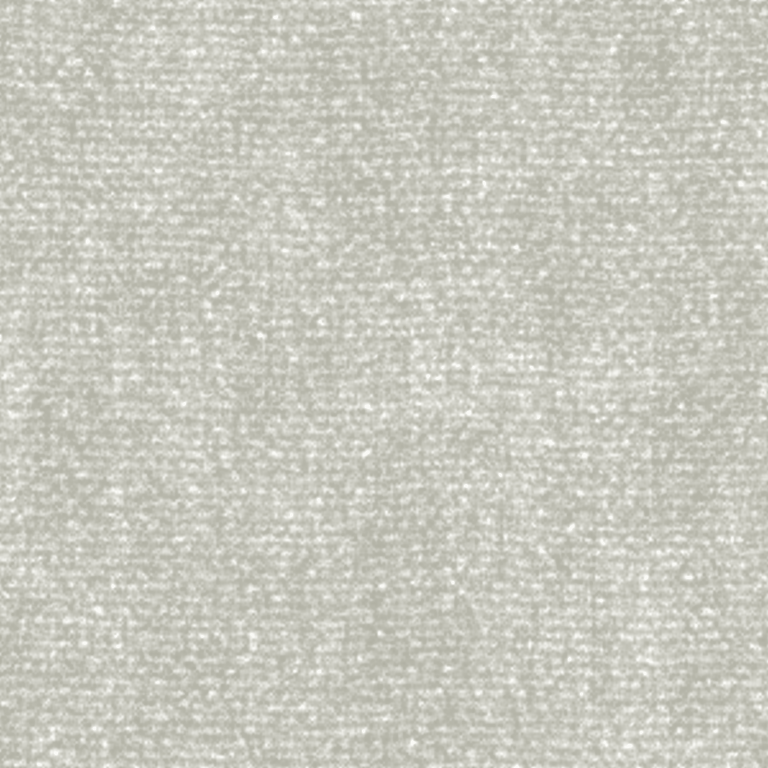
Write a three.js fragment shader that draws this texture.

```glsl
// Pale sage chenille cloth: fuzzy horizontal rows of small stitches with worn, glinting patches.
#define ROWS 63.0
#define COLUMNS 90.0
#define ROW_WANDER 0.5
#define PILE_CONTRAST 0.78
#define FIBRE_CONTRAST 1.05
#define PATCH_CONTRAST 0.25
#define STREAK_CONTRAST 0.20
#define GLINT_STRENGTH 1.0
#define MEAN_TONE 0.43
#define SHADE_COLOUR vec3(0.70, 0.70, 0.650)
#define LIGHT_COLOUR vec3(0.90, 0.90, 0.874)

varying vec2 vUv;

float hash(vec2 p) {
  return fract(sin(dot(p, vec2(127.1, 311.7))) * 43758.5453);
}

float noise(vec2 p) {
  vec2 cell = floor(p);
  vec2 f = fract(p);
  f = f * f * (3.0 - 2.0 * f);
  float low = mix(hash(cell), hash(cell + vec2(1.0, 0.0)), f.x);
  float high = mix(hash(cell + vec2(0.0, 1.0)), hash(cell + vec2(1.0, 1.0)), f.x);
  return mix(low, high, f.y);
}

float fbm(vec2 p) {
  float sum = 0.0;
  float weight = 0.5;
  for (int i = 0; i < 4; i++) {
    sum += weight * noise(p);
    p = p * 2.03 + 17.3;
    weight *= 0.5;
  }
  return sum / 0.9375;
}

// Soft tufts on a jittered grid: x is the pile height, y the small glints.
vec2 stitches(vec2 p) {
  vec2 home = floor(p);
  vec2 result = vec2(0.0);
  for (int j = -1; j <= 1; j++) {
    for (int i = -1; i <= 1; i++) {
      vec2 cell = home + vec2(float(i), float(j));
      float rx = hash(cell);
      float ry = hash(cell + 37.2);
      float bright = hash(cell + 71.9);
      vec2 d = p - cell - 0.5 - (vec2(rx, ry) - 0.5) * vec2(0.65, 0.28);
      d.y -= d.x * (rx + ry - 0.95) * 0.35;
      vec2 tuft = d * vec2(1.6 + 0.7 * ry, 2.75);
      result.x += (0.45 + 0.6 * bright) * exp(-dot(tuft, tuft));

      // A bright thread end, off the centre of its tuft and tilted
      vec2 g = d - (vec2(ry, bright) - 0.5) * 0.6;
      g.x += g.y * (rx - 0.5) * 2.0;
      g *= vec2(4.6, 5.0);
      result.y += pow(hash(cell + 113.5), 6.0) * exp(-dot(g, g));
    }
  }
  return result;
}

void main() {
  vec2 uv = vUv;

  // Rows that wander gently and loosen at the scale of a stitch
  vec2 weave = uv * vec2(COLUMNS, ROWS);
  weave.y += ROW_WANDER * (2.0 * noise(uv * vec2(5.0, 3.0)) + 0.5 * noise(uv * vec2(40.0, 34.0)));
  weave.x += 0.8 * noise(uv * vec2(9.0, 22.0) + 5.7);
  vec2 tufts = stitches(weave);

  // Broad worn patches, vertical streaks and horizontal slubs
  float patches = fbm(uv * vec2(7.5, 6.0) + 21.4) - 0.5;
  float streaks = noise(vec2(uv.x * 30.0, uv.y * 5.0) + 8.3) - 0.5;
  float slubs = noise(vec2(uv.x * 11.0, weave.y * 0.8) + 43.1) - 0.5;

  // Fine mottled fibres, strongest on the raised pile
  float fibre = 0.5 * noise(uv * vec2(190.0, 215.0)) + 0.5 * noise(uv * vec2(300.0, 270.0) + 63.0) - 0.5;
  fibre *= 0.65 + 0.7 * tufts.x;

  float tone = MEAN_TONE;
  tone += PILE_CONTRAST * (tufts.x - 0.43);
  tone += PATCH_CONTRAST * patches;
  tone += STREAK_CONTRAST * (streaks + 0.8 * slubs);
  tone += FIBRE_CONTRAST * fibre;
  tone += GLINT_STRENGTH * tufts.y * smoothstep(-0.25, 0.25, patches + 0.3 * streaks);

  // Keep the shaded gaps soft and let highlights approach white
  tone = max(tone, 0.06 + 0.4 * tone);
  gl_FragColor = vec4(mix(SHADE_COLOUR, LIGHT_COLOUR, min(tone, 1.4)), 1.0);
}
```
